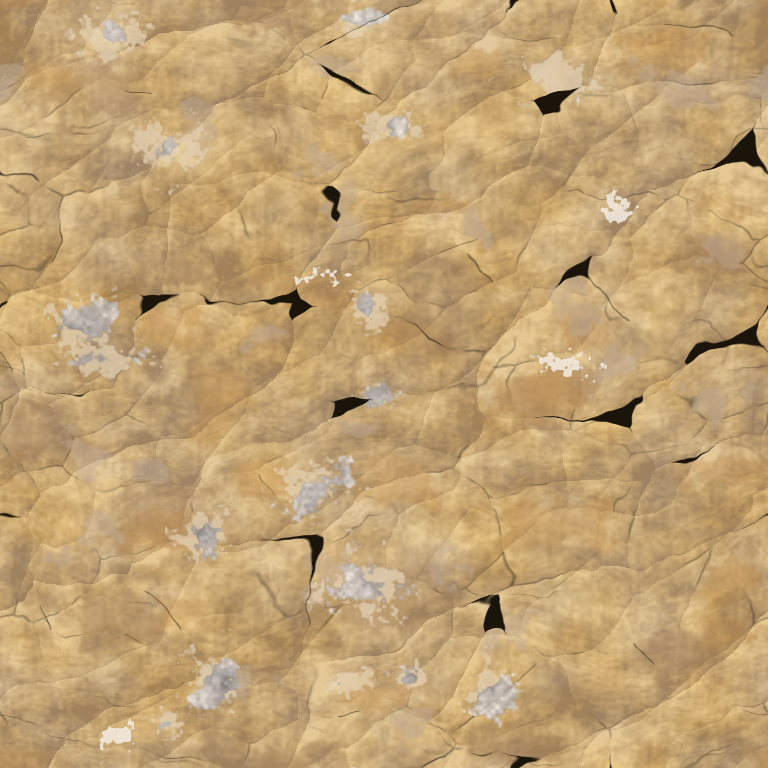
Write a WebGL 1 fragment shader that draws this texture.

```glsl
precision highp float;
uniform vec2 u_resolution;

const vec3 SAND_DARK = vec3(0.65, 0.53, 0.375);
const vec3 SAND_MID = vec3(0.77, 0.64, 0.44);
const vec3 SAND_LIGHT = vec3(0.87, 0.75, 0.54);
const vec3 UMBER = vec3(0.63, 0.495, 0.365);
const vec3 OCHRE = vec3(0.79, 0.58, 0.32);
const vec3 HAZE = vec3(0.77, 0.69, 0.61);
const vec3 CREAM = vec3(0.91, 0.84, 0.73);
const vec3 LICHEN = vec3(0.64, 0.63, 0.65);
const vec3 CHALK = vec3(0.96, 0.93, 0.89);
const vec3 CREVICE = vec3(0.10, 0.08, 0.04);

struct Stone { vec2 outward; float edge; float corner; float tone; };

vec2 hash2(vec2 p) {
  vec3 q = fract(p.xyx * vec3(0.1031, 0.1030, 0.0973));
  q += dot(q, q.yzx + 33.33);
  return fract((q.xx + q.yz) * q.zy);
}

// Value noise that wraps after a whole number of cells
float noise(vec2 uv, vec2 grid, float seed) {
  vec2 p = uv * grid, i = floor(p), f = p - i;
  f = f * f * (3.0 - 2.0 * f);
  vec2 a = mod(i, grid) + seed, b = mod(i + 1.0, grid) + seed;
  return mix(mix(hash2(a).x, hash2(vec2(b.x, a.y)).x, f.x),
             mix(hash2(vec2(a.x, b.y)).x, hash2(b).x, f.x), f.y);
}

float fbm(vec2 uv, vec2 grid, float seed) {
  float sum = 0.0, amp = 0.516;
  for (int k = 0; k < 5; k++) {
    sum += amp * noise(uv, grid, seed);
    grid *= 2.0;
    seed += 13.0;
    amp *= 0.5;
  }
  return sum;
}

// Tilted, stretched Voronoi stones with distances to the two nearest edges
Stone stones(vec2 uv, vec2 grid, mat2 stretch, float seed) {
  vec2 p = uv * grid, cell = floor(p), f = p - cell, near = vec2(9.0);
  float tone = 0.0;
  for (int y = -2; y <= 2; y++) for (int x = -2; x <= 2; x++) {
    vec2 o = vec2(x, y), h = hash2(mod(cell + o, grid) + seed);
    vec2 r = stretch * ((o + 0.04 + 0.92 * h - f) / grid);
    if (dot(r, r) < dot(near, near)) { near = r; tone = fract(h.x * 7.0 + h.y * 5.0); }
  }
  float first = 9.0, second = 9.0;
  for (int y = -2; y <= 2; y++) for (int x = -2; x <= 2; x++) {
    vec2 o = vec2(x, y), h = hash2(mod(cell + o, grid) + seed);
    vec2 r = stretch * ((o + 0.04 + 0.92 * h - f) / grid), gap = r - near;
    if (dot(gap, gap) > 0.000001) {
      float d = dot(0.5 * (r + near), normalize(gap));
      second = min(second, max(first, d));
      first = min(first, d);
    }
  }
  return Stone(-near / max(length(near), 0.001), first, second, tone);
}

// Scattered spots: below zero inside; square blends from ellipse to box
float scatter(vec2 uv, vec2 grid, vec2 size, float density, float square, float seed) {
  vec2 p = uv * grid, cell = floor(p), f = p - cell;
  float best = 3.0;
  for (int y = -1; y <= 1; y++) for (int x = -1; x <= 1; x++) {
    vec2 o = vec2(x, y), id = mod(cell + o, grid) + seed;
    vec2 q = abs(o + hash2(id) - f) / (grid * size * mix(vec2(0.4), vec2(1.0), hash2(id + 57.0)));
    float d = mix(length(q), max(q.x, q.y), square) - 1.0;
    if (hash2(id + 91.0).x < density) best = min(best, d);
  }
  return best;
}

float relief(Stone s, float falloff) {
  return dot(s.outward, vec2(-0.45, 0.89)) * exp(-s.edge * falloff);
}

float hairline(float distance, float width) {
  return 1.0 - smoothstep(0.0, width, distance);
}

void main() {
  vec2 uv = gl_FragCoord.xy / u_resolution;
  float pixel = 1.0 / u_resolution.y;
  vec2 bend = vec2(fbm(uv, vec2(6.0), 3.0), fbm(uv, vec2(6.0), 41.0)) - 0.5;
  vec2 warped = uv + 0.1 * bend;
  mat2 tilt = mat2(0.56, -0.34, 0.20, 0.94);
  Stone big = stones(warped, vec2(5.0, 8.0), tilt, 11.0);
  Stone small = stones(warped + 0.06 * bend.yx, vec2(9.0, 13.0), tilt, 67.0);

  // Sandstone tone: mottling, grain, fibres and bulging stones
  float mottle = fbm(uv, vec2(20.0, 24.0), 29.0);
  float ragged = fbm(uv, vec2(44.0), 83.0) - 0.5;
  float speck = noise(uv, vec2(190.0), 15.0) - 0.5;
  float fibre = noise(uv + 0.02 * bend, vec2(180.0, 40.0), 7.0) - 0.5;
  vec2 bumpStep = vec2(-0.002, 0.003);
  float bump = fbm(warped, vec2(10.0, 18.0), 5.0) - fbm(warped + bumpStep, vec2(10.0, 18.0), 5.0);
  float tone = 0.53 + 0.75 * (fbm(warped, vec2(4.0, 6.0), 19.0) - 0.5);
  tone += 1.0 * (mottle - 0.5) + 0.9 * ragged + 4.0 * bump + 0.22 * speck + 0.22 * fibre;
  tone += 0.14 * (big.tone - 0.5) + 0.14 * (small.tone - 0.5);
  tone += 0.38 * relief(big, 60.0) + 0.26 * relief(small, 80.0);
  tone = clamp(tone, -0.1, 1.15);
  vec3 color = mix(SAND_DARK, SAND_MID, min(2.0 * tone, 1.0));
  color += (SAND_LIGHT - SAND_MID) * max(2.0 * tone - 1.0, 0.0);
  color += vec3(0.03, -0.01, -0.09) * (fbm(uv, vec2(14.0, 18.0), 77.0) - 0.5) * 1.5;

  // Blocky mineral stains
  vec2 stainUv = uv + 0.025 * bend;
  float umber = scatter(stainUv, vec2(6.0, 8.0), vec2(0.085, 0.045), 0.36, 0.85, 23.0);
  float ochre = scatter(stainUv, vec2(7.0, 9.0), vec2(0.065, 0.035), 0.38, 0.85, 47.0);
  float haze = scatter(stainUv, vec2(8.0, 9.0), vec2(0.035, 0.025), 0.3, 0.5, 31.0);
  color = mix(color, UMBER, 0.4 * smoothstep(0.2, -0.3, umber + 1.5 * ragged) * (0.4 + mottle));
  color = mix(color, OCHRE, 0.32 * smoothstep(0.2, -0.3, ochre + 1.8 * ragged) * (0.4 + mottle));
  color = mix(color, HAZE, 0.45 * smoothstep(0.3, -0.4, haze + 4.0 * ragged));

  // Sparse broken cracks and short creases
  float broken = smoothstep(-0.12, 0.1, ragged);
  float visible = smoothstep(0.55, 0.85, noise(uv, vec2(10.0, 13.0), 37.0)) * broken;
  float fine = smoothstep(0.55, 0.85, noise(uv, vec2(12.0, 15.0), 53.0)) * broken;
  float creased = smoothstep(0.6, 0.85, noise(uv, vec2(13.0, 17.0), 89.0));
  float crease = abs(noise(warped + 0.04 * bend, vec2(7.0, 15.0), 63.0) - 0.5);
  color *= 1.0 - 0.3 * visible * hairline(big.edge, 0.0021);
  color *= 1.0 - 0.26 * fine * hairline(small.edge, 0.0019);
  color *= 1.0 - 0.22 * creased * hairline(crease, 0.02);

  // Lichen with pale gritty rims, and a few chalky flakes
  float lichen = scatter(uv + 0.03 * bend, vec2(8.0), vec2(0.034, 0.026), 0.36, 0.0, 71.0);
  float grit = 4.5 * ragged + 1.3 * speck;
  float rim = smoothstep(0.35, -0.5, lichen + grit);
  float core = smoothstep(0.2, -0.3, lichen + 0.3 + 4.0 * (mottle - 0.5) - 0.6 * grit);
  color = mix(color, CREAM, 0.7 * rim);
  color = mix(color, LICHEN + 0.8 * ragged + 0.2 * speck, 0.75 * core);
  float flake = scatter(uv + 0.04 * bend, vec2(4.0, 5.0), vec2(0.036, 0.016), 0.34, 0.3, 97.0);
  color = mix(color, CHALK, 0.85 * smoothstep(0.15, -0.2, flake + grit));

  // Open crevices where rounded stone corners part
  float radius = 0.034 * smoothstep(0.64, 0.88, noise(uv, vec2(11.0, 15.0), 61.0));
  float solid = radius - length(max(radius - vec2(big.edge, big.corner), 0.0));
  float open = (1.0 - smoothstep(-pixel, pixel, solid)) * smoothstep(0.006, 0.012, radius);
  color = mix(color, CREVICE, open);

  gl_FragColor = vec4(clamp(color, 0.0, 1.0), 1.0);
}
```
